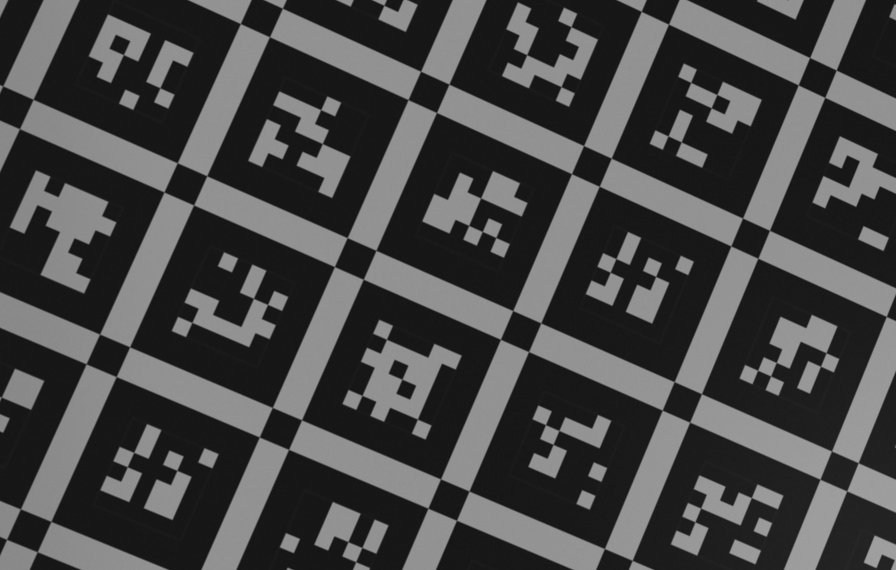
Give the GLSL for this pattern, as a WebGL 2 fragment shader.

```glsl
#version 300 es
precision highp float;

#define GRID_ORIGIN vec2(0.397, 0.289)
#define STEP_ACROSS vec2(0.1922, 0.0859)
#define STEP_DOWN vec2(-0.0866, 0.1849)
#define PERSPECTIVE vec2(0.013, -0.010)
#define BAR_WIDTH 0.172
#define TAG_CELLS 10.0
#define TAG_BORDER 2.0
#define BIT_DENSITY 0.45
#define EDGE_SOFTNESS 0.0014
#define DARK_INK vec3(0.088)
#define LIGHT_PAPER vec3(0.572)
#define GRAIN 0.008

uniform vec2 u_resolution;
out vec4 fragColor;

// Integer hash of a cell and a seed, mapped to 0..1
float hash(ivec2 cell, int seed) {
    uint n = uint(cell.x) * 1597334677u ^ uint(cell.y) * 3812015801u;
    n ^= uint(seed) * 2654435769u;
    n = (n ^ (n >> 16)) * 2146121005u;
    n = (n ^ (n >> 15)) * 2221713035u;
    n ^= n >> 16;
    return float(n >> 8) / 16777216.0;
}

// One cell of a tag: random inside, dark in the border
float tagBit(vec2 cell, vec2 tag) {
    vec2 inside = step(TAG_BORDER, cell) * step(cell, vec2(TAG_CELLS - TAG_BORDER - 0.5));
    int index = int(cell.x + cell.y * TAG_CELLS);
    return inside.x * inside.y * step(hash(ivec2(tag), index + 7), BIT_DENSITY);
}

// Blend the four nearest cells across a narrow, soft edge
float tagPattern(vec2 pos, vec2 tag, float soft) {
    vec2 base = floor(pos - 0.5);
    vec2 blend = smoothstep(0.5 - soft, 0.5 + soft, fract(pos - 0.5));
    float total = 0.0;
    for (int y = 0; y < 2; y++) {
        for (int x = 0; x < 2; x++) {
            vec2 corner = vec2(x, y);
            vec2 weight = mix(1.0 - blend, blend, corner);
            total += weight.x * weight.y * tagBit(base + corner, tag);
        }
    }
    return total;
}

// Undo the perspective: canvas position to lattice coordinates
vec2 toLattice(vec2 p) {
    mat2 axes = mat2(STEP_ACROSS - PERSPECTIVE.x * p, STEP_DOWN - PERSPECTIVE.y * p);
    return inverse(axes) * (p - GRID_ORIGIN);
}

void main() {
    // Canvas width is one unit, y runs down from the top edge
    vec2 p = vec2(gl_FragCoord.x, u_resolution.y - gl_FragCoord.y) / u_resolution.x;
    vec2 lattice = toLattice(p);
    float soft = max(EDGE_SOFTNESS, 0.75 / u_resolution.x) / length(STEP_ACROSS);

    // Light bars, dark again where two of them cross
    vec2 fromLine = abs(fract(lattice + 0.5) - 0.5);
    vec2 bar = 1.0 - smoothstep(BAR_WIDTH * 0.5 - soft, BAR_WIDTH * 0.5 + soft, fromLine);
    float frame = bar.x + bar.y - 2.0 * bar.x * bar.y;

    // A different bit pattern in each dark square
    float cellScale = TAG_CELLS / (1.0 - BAR_WIDTH);
    vec2 pos = (fract(lattice) - 0.5) * cellScale + 0.5 * TAG_CELLS;
    float bits = tagPattern(pos, floor(lattice), soft * cellScale);
    float paper = max(frame, bits);

    // Faint seam around the bit area
    vec2 fromCentre = abs(pos - 0.5 * TAG_CELLS);
    float seamDistance = abs(max(fromCentre.x, fromCentre.y) - 0.5 * TAG_CELLS + TAG_BORDER);
    float seam = 1.0 - smoothstep(0.03, 0.16, seamDistance);

    // Uneven lighting: haze at lower right, dimmer paper at far left
    vec2 toCorner = p - vec2(1.0, u_resolution.y / u_resolution.x);
    float haze = 0.05 * exp(-14.0 * dot(toCorner, toCorner));
    float dim = 1.0 - 0.06 * (1.0 - smoothstep(0.0, 0.2, p.x));

    vec3 color = mix(DARK_INK + 0.012 * seam, LIGHT_PAPER * dim, paper) + haze;
    color += GRAIN * (hash(ivec2(floor(p * 512.0)), 3) - 0.5);
    fragColor = vec4(color, 1.0);
}
```
